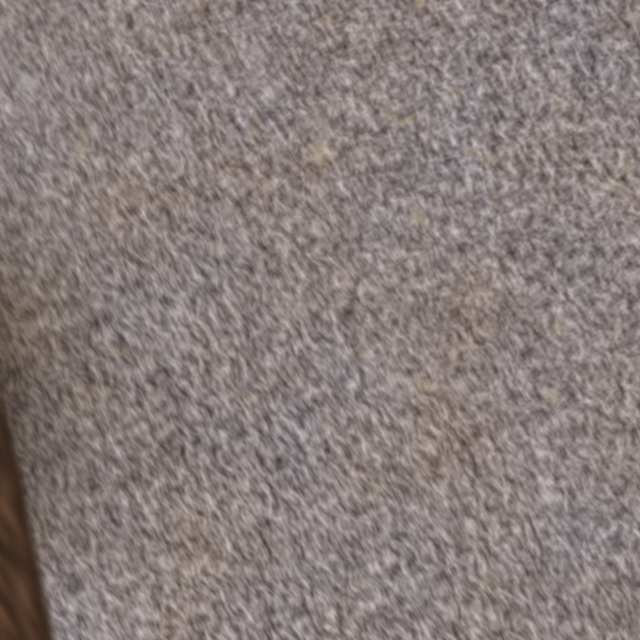
Reproduce this texture procedurally as a three.js fragment shader.

```glsl
varying vec2 vUv;

#define STREAK_DIR vec2(0.515, -0.857)
#define STREAK_FREQ vec2(42.0, 98.0)
#define BLOB_FREQ 78.0
#define PATCH_FREQ 19.0
#define WARP 0.006
#define CONTRAST 1.0
#define MID_COLOR vec3(0.545, 0.503, 0.497)
#define TONE_STEP vec3(0.152, 0.152, 0.155)
#define CREAM_COLOR vec3(0.66, 0.60, 0.51)
#define SHADE_COLOR vec3(0.64, 0.60, 0.53)
#define BROWN_DARK vec3(0.20, 0.14, 0.10)
#define BROWN_LIGHT vec3(0.38, 0.27, 0.20)

float hash(vec2 p) {
  return fract(sin(dot(p, vec2(127.1, 311.7))) * 43758.5453);
}

vec2 gradient(vec2 cell) {
  float angle = 6.28318 * hash(cell);
  return vec2(cos(angle), sin(angle));
}

// Signed gradient noise, smooth between lattice cells
float noise(vec2 p) {
  vec2 i = floor(p);
  vec2 f = fract(p);
  vec2 u = f * f * f * (f * (f * 6.0 - 15.0) + 10.0);
  vec2 e = vec2(1.0, 0.0);
  float low = mix(dot(gradient(i), f), dot(gradient(i + e.xy), f - e.xy), u.x);
  float high = mix(dot(gradient(i + e.yx), f - e.yx), dot(gradient(i + e.xx), f - e.xx), u.x);
  return mix(low, high, u.y);
}

// Coordinates along and across the slanted streaks
vec2 streakSpace(vec2 p) {
  return vec2(dot(p, STREAK_DIR), dot(p, vec2(-STREAK_DIR.y, STREAK_DIR.x)));
}

// Grain tone: long streaks, rounder specks towards the upper right
float grainTone(vec2 p, float roundness) {
  vec2 bend = vec2(noise(p * 24.0), noise(p * 24.0 + 37.0));
  vec2 s = streakSpace(p + WARP * bend);
  float streaks = 1.65 * noise(s * STREAK_FREQ) + 0.95 * noise(s * STREAK_FREQ * 1.9 + 51.0);
  float blobs = 1.6 * noise(s * BLOB_FREQ * vec2(0.8, 1.1) + 13.0)
              + 0.8 * noise(s * BLOB_FREQ * 1.8 + 71.0);
  float clumps = 0.75 * noise(s * vec2(22.0, 38.0) + 29.0) + 0.35 * noise(p * 9.0 + 5.0);
  return streaks * (1.0 - 0.6 * roundness) + blobs * (0.25 + 0.7 * roundness) + clumps;
}

void main() {
  vec2 p = vUv;
  float roundness = smoothstep(0.7, 1.6, p.x + p.y);

  // Grey grain, softer near the left side
  float softness = mix(0.78, 1.0, smoothstep(0.0, 0.3, p.x));
  float tone = grainTone(p, roundness) * CONTRAST * softness;
  vec3 color = MID_COLOR + TONE_STEP * clamp(tone, -1.6, 1.5);

  // Faint cool and warm drifts
  float drift = noise(p * 5.0 + 17.0) + 0.5 * noise(p * 14.0 + 43.0);
  color += vec3(0.022, 0.004, -0.024) * drift;

  // Scattered cream patches
  float patchNoise = noise(p * PATCH_FREQ + 61.0) + 0.4 * noise(p * PATCH_FREQ * 2.3);
  float cream = smoothstep(0.34, 0.62, patchNoise) * mix(0.3, 0.75, roundness);
  color = mix(color, CREAM_COLOR + 0.05 * tone, cream);

  // Olive shadow falling from the left side
  float edgeDistance = p.x - (0.08 - 0.2 * p.y) - 0.006 * noise(vec2(p.y * 14.0, 3.0));
  float height = smoothstep(0.0, 0.28, p.y) * (1.0 - smoothstep(0.4, 0.78, p.y));
  float shade = height * exp(-max(p.x, 0.0) / 0.11);
  color *= mix(vec3(1.0), SHADE_COLOR, shade);

  // Brown strip in the lower left corner with a dark rim
  float fibre = 0.5 + noise(streakSpace(p) * vec2(14.0, 48.0) + 83.0);
  float rim = smoothstep(-0.03, 0.0, edgeDistance);
  vec3 brown = mix(BROWN_DARK, BROWN_LIGHT, clamp(fibre, 0.0, 1.0) * (1.0 - 0.8 * rim));
  float strip = 1.0 - smoothstep(-0.008, 0.014, edgeDistance);
  strip *= 1.0 - smoothstep(0.3, 0.46, p.y);
  color = mix(color, brown, strip);

  gl_FragColor = vec4(color, 1.0);
}
```
